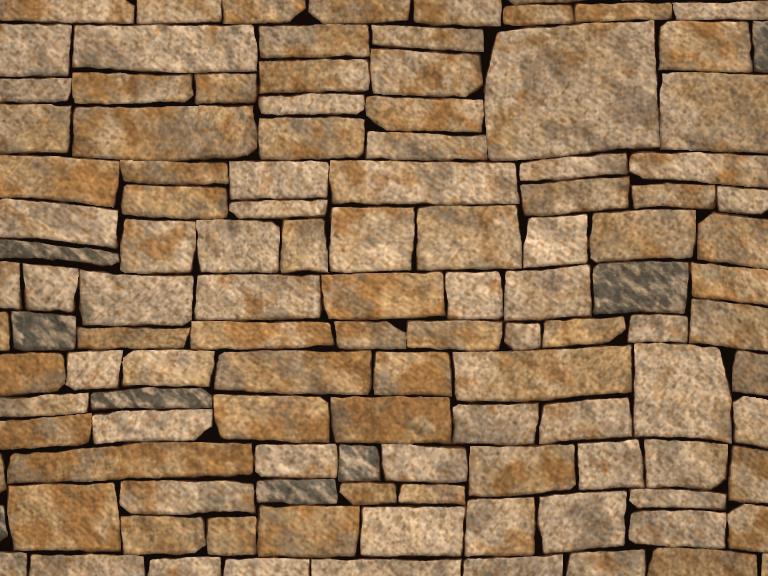
A Shadertoy shader for this texture:

```glsl
// Dry stone wall of rough sandstone blocks in uneven courses, with dark open joints.
#define BANDS 5.4                    // main courses per canvas height
#define COLUMN 0.40                  // mean width of a block before splitting
#define GAP 0.0027                   // inset of each stone in its cell
#define GRAIN 0.46                   // contrast of sand grains
#define RELIEF 1.3                   // strength of chiselled relief
#define TAN vec3(0.69, 0.55, 0.38)
#define CREAM vec3(0.76, 0.645, 0.515)
#define OCHRE vec3(0.58, 0.40, 0.22)
#define UMBER vec3(0.54, 0.46, 0.37)
#define GREY vec3(0.35, 0.32, 0.27)
#define EARTH vec3(0.32, 0.21, 0.13)
#define SHADOW vec3(0.07, 0.045, 0.03)

float hash(vec2 p) {
    return fract(sin(dot(p, vec2(127.1, 311.7))) * 43758.5);
}

float noise(vec2 p) {
    vec2 i = floor(p), f = fract(p);
    f = f * f * (3.0 - 2.0 * f);
    return mix(mix(hash(i), hash(i + vec2(1, 0)), f.x),
               mix(hash(i + vec2(0, 1)), hash(i + vec2(1, 1)), f.x), f.y);
}

float fbm(vec2 p) {
    float sum = 0.0, amp = 0.533;
    for (int i = 0; i < 4; i++) {
        sum += amp * noise(p);
        p = mat2(1.6, 1.2, -1.2, 1.6) * p + 7.3;
        amp *= 0.5;
    }
    return sum;
}

float smoothMax(float a, float b, float k) {
    float h = max(k - abs(a - b), 0.0) / k;
    return max(a, b) + h * h * k * 0.25;
}

// Jittered grid line number i of a given row
float gridLine(float i, float row) {
    return i + 0.45 * (hash(vec2(i, row)) - 0.5);
}

// Index of the jittered interval that holds x
float interval(float x, float row) {
    float i = floor(x);
    if (x < gridLine(i, row)) return i - 1.0;
    return x >= gridLine(i + 1.0, row) ? i + 1.0 : i;
}

// Finds the cell around q by splitting course blocks; returns its id
float findCell(vec2 q, out vec2 lo, out vec2 hi) {
    float band = interval(q.y * BANDS, 71.0);
    float shift = hash(vec2(band, 5.0));
    float column = interval(q.x / COLUMN + shift, band);
    lo = vec2((gridLine(column, band) - shift) * COLUMN, gridLine(band, 71.0) / BANDS);
    hi = vec2((gridLine(column + 1.0, band) - shift) * COLUMN, gridLine(band + 1.0, 71.0) / BANDS);
    float id = hash(vec2(column + 3.0, band + 17.0));
    for (int i = 0; i < 4; i++) {
        int axis = 1 - i % 2;
        vec2 size = hi - lo;
        float smallest = axis == 1 ? 0.095 : max(0.22, 2.0 * size.y);
        float chance = i < 2 ? 0.88 : 0.5, level = float(i);
        if (size[axis] > smallest && hash(vec2(id * 91.7, level)) < chance) {
            float cut = lo[axis] + size[axis] * mix(0.3, 0.7, hash(vec2(id * 53.3, level + 9.0)));
            bool upper = q[axis] > cut;
            if (upper) lo[axis] = cut; else hi[axis] = cut;
            id = hash(vec2(id * 37.9, level + (upper ? 21.0 : 40.0)));
        }
    }
    return id;
}

// Signed distance to a crooked, chipped block inside its cell
float stoneDistance(vec2 q, vec2 lo, vec2 hi, float id) {
    vec2 p = q - 0.5 * (lo + hi), halfSize = 0.5 * (hi - lo);
    vec4 skew = vec4(hash(vec2(id, 1.0)), hash(vec2(id, 2.0)),
                     hash(vec2(id, 3.0)), hash(vec2(id, 4.0))) - 0.5;
    float side = abs(p.x + 0.3 * skew.x * p.y) + 0.3 * skew.y * p.y - halfSize.x + GAP;
    float bed = abs(p.y + 0.06 * skew.z * p.x) + 0.06 * skew.w * p.x - halfSize.y + GAP;
    float d = smoothMax(side, bed, 0.006);
    // one chipped corner
    vec2 corner = sign(skew.xz);
    float chip = hash(vec2(id, 6.0));
    d = max(d, dot(p - corner * halfSize, corner * vec2(0.6, 0.8)) + 0.024 * chip * chip);
    // joints never close completely
    vec2 room = min(q - lo, hi - q);
    d = max(d, 0.0016 - min(room.x, room.y));
    return d + 0.006 * (fbm(q * 50.0 + id * 13.0) - 0.5) + 0.004 * (noise(q * 17.0 + id * 29.0) - 0.5);
}

// Height of the hewn face: broad facets and fine roughness
float chiselled(vec2 s) {
    return fbm(s * 25.0) + 1.2 * abs(fbm(s * vec2(9.0, 14.0) + 3.0) - 0.5);
}

vec3 stoneColor(vec2 q, float id) {
    vec2 s = mat2(0.8, 0.6, -0.6, 0.8) * q + id * 17.0;
    float tone = hash(vec2(id, 7.0));
    vec3 color = mix(TAN, CREAM, smoothstep(0.5, 1.0, 0.6 * tone + fbm(s * 13.0)));
    color = mix(color, OCHRE, 0.8 * smoothstep(0.48, 0.76, fbm(s * 24.0 + 40.0) + 0.3 * (0.5 - tone)));
    color = mix(color, UMBER, 0.7 * smoothstep(0.5, 0.72, fbm(s * 19.0 + 70.0)));
    // rust specks and sand grains
    color = mix(color, OCHRE, 0.5 * smoothstep(0.55, 0.9, noise(s * 150.0)));
    float grain = 0.6 * noise(s * 215.0) + 0.4 * noise(s.yx * 120.0 + 5.0) - 0.5;
    // few weathered grey blocks with slanting streaks
    float streak = fbm(s * vec2(38.0, 85.0));
    vec3 weathered = mix(GREY, UMBER * 1.25, smoothstep(0.36, 0.7, streak));
    color = mix(color, weathered, 0.9 * step(0.965, hash(vec2(id, 8.0))));
    // light from the upper left
    float slope = chiselled(s) - chiselled(s + vec2(0.0008, 0.0045));
    return color * (1.0 + GRAIN * grain + RELIEF * slope) * mix(0.93, 1.07, hash(vec2(id, 9.0)));
}

void mainImage(out vec4 fragColor, in vec2 fragCoord) {
    vec2 uv = fragCoord / iResolution.y;
    float pixel = 0.8 / iResolution.y;
    // bend the courses a little
    vec2 q = uv + 0.03 * (vec2(noise(uv * 3.5 + 3.0), noise(uv * 3.5 + 31.0)) - 0.5);
    vec2 lo, hi;
    float id = findCell(q, lo, hi);
    float d = stoneDistance(q, lo, hi, id);

    // thin rim: bright on top, shaded below
    float height = 2.0 * (q.y - lo.y) / (hi.y - lo.y) - 1.0;
    float rim = smoothstep(-0.007, 0.0, d);
    vec3 stone = stoneColor(q, id) * (1.0 - rim * (0.13 - 0.19 * height));

    // open joint with some earth showing
    float depth = smoothstep(-0.0005, 0.003, d + 0.004 * (noise(uv * 45.0) - 0.5));
    vec3 color = mix(stone, mix(EARTH, SHADOW, depth), smoothstep(-pixel, pixel, d));

    // gentle darkening to the corners
    vec2 c = uv - 0.5 * iResolution.xy / iResolution.y;
    fragColor = vec4(clamp(color * (1.03 - 0.18 * dot(c, c)), 0.0, 1.0), 1.0);
}
```
